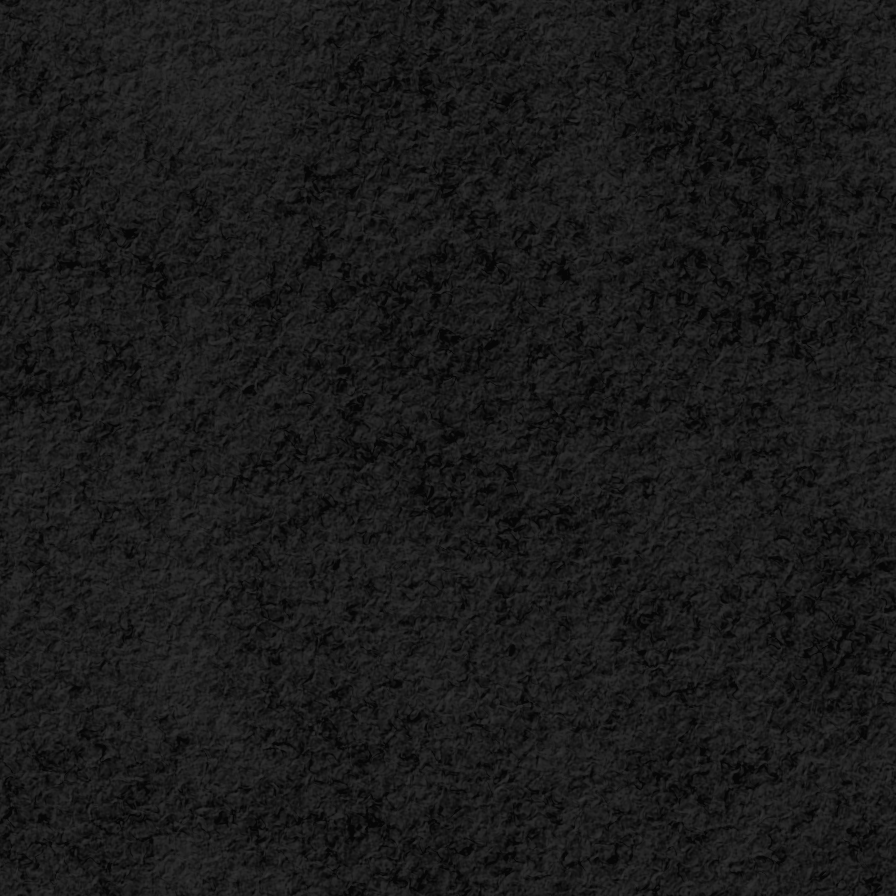
Give the GLSL for this texture, as a Shadertoy shader.

```glsl
#define BASE_TONE 0.118
#define PATCH_SCALE 5.5
#define PATCH_DEPTH 0.05
#define CLUMP_SCALE 52.0
#define CLUMP_DEPTH 0.06
#define BUMP_SCALE 135.0
#define RELIEF 0.24
#define CREASE_SCALE 105.0
#define CREASE_DEPTH 0.052
#define GRAIN_SCALE 360.0
#define GRAIN_DEPTH 0.085

float hash(vec2 p) {
    return fract(sin(dot(p, vec2(127.1, 311.7))) * 43758.5453);
}

float noise(vec2 p) {
    vec2 cell = floor(p);
    vec2 f = fract(p);
    f = f * f * (3.0 - 2.0 * f);
    float low = mix(hash(cell), hash(cell + vec2(1.0, 0.0)), f.x);
    float high = mix(hash(cell + vec2(0.0, 1.0)), hash(cell + vec2(1.0, 1.0)), f.x);
    return mix(low, high, f.y);
}

// Layered noise, turned at each octave to hide the lattice
float fbm(vec2 p) {
    const mat2 turn = mat2(0.8, 0.6, -0.6, 0.8);
    float sum = 0.0;
    float amp = 0.5;
    for (int i = 0; i < 3; i++) {
        p = turn * p * 1.9 + 17.3;
        sum += amp * noise(p / 1.9);
        amp *= 0.5;
    }
    return sum / 0.875;
}

// Bends the surface so that bumps and creases curl
vec2 curl(vec2 uv) {
    vec2 q = mat2(0.9, 0.44, -0.44, 0.9) * uv * 100.0;
    return uv + 0.0075 * (vec2(noise(q), noise(q + 53.7)) - 0.5);
}

float surface(vec2 uv) {
    return fbm(curl(uv) * BUMP_SCALE);
}

// Short broken lines where the noise crosses its middle value
float creases(vec2 uv) {
    vec2 p = curl(uv) * CREASE_SCALE;
    float ridge = abs(fbm(p + 9.1) - 0.5);
    float gaps = smoothstep(0.35, 0.65, noise(p * 0.8 + 31.0));
    return gaps * (1.0 - smoothstep(0.0, 0.14, ridge));
}

void mainImage(out vec4 fragColor, in vec2 fragCoord) {
    vec2 uv = fragCoord / iResolution.y;

    // Broad and medium mottling
    float patches = fbm(uv * PATCH_SCALE + 3.7) - 0.5;
    float clumps = fbm(curl(uv) * CLUMP_SCALE + 41.0) - 0.5;
    float tone = BASE_TONE + PATCH_DEPTH * patches + CLUMP_DEPTH * clumps;

    // Relief lit from the upper left
    vec2 toLight = vec2(-0.0014, 0.0018);
    tone += RELIEF * (surface(uv - toLight * 0.5) - surface(uv + toLight * 0.5));

    // Creases deepen in the dark patches
    float depth = clamp(1.0 - 2.0 * (patches + clumps), 0.4, 1.6);
    tone -= CREASE_DEPTH * depth * creases(uv);

    // Fine grain on a tilted lattice
    vec2 grainPos = mat2(0.83, 0.56, -0.56, 0.83) * uv * GRAIN_SCALE;
    tone += GRAIN_DEPTH * (noise(grainPos) - 0.5);

    // Matte surface holds back the highlights
    tone -= 0.4 * max(tone - 0.145, 0.0);
    fragColor = vec4(vec3(clamp(tone, 0.025, 0.2)), 1.0);
}
```
